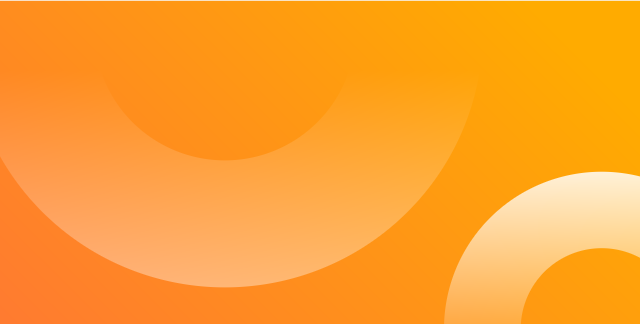
A Shadertoy shader for this background:

```glsl
// Warm orange diagonal gradient with two translucent, fading white rings.

// Antialiased coverage of a ring with the given inner and outer radii.
float ring(vec2 p, vec2 center, float inner, float outer) {
    float d = abs(length(p - center) - 0.5 * (inner + outer)) - 0.5 * (outer - inner);
    return clamp(0.5 - d * iResolution.y, 0.0, 1.0);
}

void mainImage(out vec4 fragColor, in vec2 fragCoord) {
    // Canvas height is one unit; x is measured from the left edge.
    vec2 p = fragCoord / iResolution.y;
    p.x *= 1.969 * iResolution.y / iResolution.x;

    // Diagonal background, from coral at lower left to amber at upper right
    float diagonal = clamp((p.x + p.y) / 2.62, 0.0, 1.0);
    vec3 color = mix(vec3(1.0, 0.48, 0.19), vec3(1.0, 0.67, 0.0), diagonal);

    // Large ring, fading out toward the top
    float largeFade = 0.38 * clamp((0.782 - p.y) / 0.669, 0.0, 1.0);
    color = mix(color, vec3(1.0), largeFade * ring(p, vec2(0.692, 0.907), 0.402, 0.794));

    // Small ring, brightest at its crest
    float smallFade = mix(0.2, 0.84, clamp(p.y / 0.469, 0.0, 1.0));
    color = mix(color, vec3(1.0), smallFade * ring(p, vec2(1.851, -0.015), 0.249, 0.485));

    // Thin pale line along the top edge
    float topLine = clamp((p.y - 0.9974) * iResolution.y + 0.5, 0.0, 1.0);
    color = mix(color, vec3(0.97, 0.94, 0.9), topLine);

    fragColor = vec4(color, 1.0);
}
```
